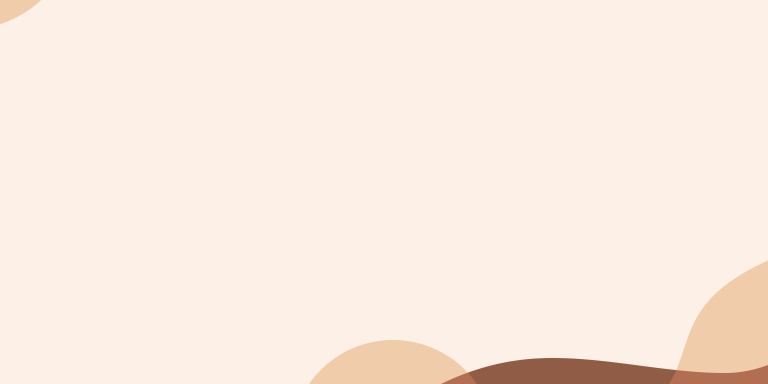
Give the GLSL for this background, as a Shadertoy shader.

```glsl
// Colours
const vec3 CREAM = vec3(0.989, 0.941, 0.906);
const vec3 SAND = vec3(0.94, 0.80, 0.67);
const vec3 BROWN = vec3(0.57, 0.36, 0.27);
const vec3 TERRACOTTA = vec3(0.70, 0.43, 0.32);

// Layout, in units of the canvas height
const vec2 CORNER_CENTER = vec2(-0.093, 1.219);
const float CORNER_RADIUS = 0.297;
const vec2 HILL_CENTER = vec2(1.0234, -0.151);
const float HILL_RADIUS = 0.2656;
const vec2 BANK_BEND = vec2(1.781, 0.0911);
const float BANK_LEAN = 0.33;
const float BANK_FLARE = 11.65;
const vec2 WAVE_CREST = vec2(1.4401, 0.0677);
const vec2 WAVE_TROUGH = vec2(1.888, 0.0286);
const vec2 WAVE_END = vec2(2.0, 0.0495);
const float WAVE_RISE_WIDTH = 0.2917;
const float WAVE_RISE_POWER = 2.1;

float circle(vec2 p, vec2 center, float radius) {
    return length(p - center) - radius;
}

// Signed field of the right bank, whose edge is a cubic in y
float bank(vec2 p) {
    float u = p.y - BANK_BEND.y;
    return BANK_BEND.x + u * (BANK_LEAN + BANK_FLARE * u * u) - p.x;
}

// Height of the wave: rounded rise, smooth fall, final upturn
float waveHeight(float x) {
    float rise = max(WAVE_CREST.x - x, 0.0) / WAVE_RISE_WIDTH;
    float fall = smoothstep(WAVE_CREST.x, WAVE_TROUGH.x, x);
    float upturn = max(x - WAVE_TROUGH.x, 0.0) / (WAVE_END.x - WAVE_TROUGH.x);
    return mix(WAVE_CREST.y, WAVE_TROUGH.y, fall)
        - WAVE_CREST.y * pow(rise, WAVE_RISE_POWER)
        + (WAVE_END.y - WAVE_TROUGH.y) * upturn * upturn;
}

// Antialiased coverage of the region where the field is negative
float coverage(float field) {
    float pixelStep = length(vec2(dFdx(field), dFdy(field)));
    return clamp(0.5 - field / max(pixelStep, 1e-6), 0.0, 1.0);
}

void mainImage(out vec4 fragColor, in vec2 fragCoord) {
    vec2 p = fragCoord / iResolution.y;

    // Sand shapes
    float corner = coverage(circle(p, CORNER_CENTER, CORNER_RADIUS));
    float hill = coverage(circle(p, HILL_CENTER, HILL_RADIUS));
    float sand = max(max(corner, hill), coverage(bank(p)));

    // Wave, tinted where it crosses the sand
    float wave = coverage(p.y - waveHeight(p.x));
    vec3 ground = mix(CREAM, SAND, sand);
    vec3 waveColor = mix(BROWN, TERRACOTTA, sand);

    fragColor = vec4(mix(ground, waveColor, wave), 1.0);
}
```
